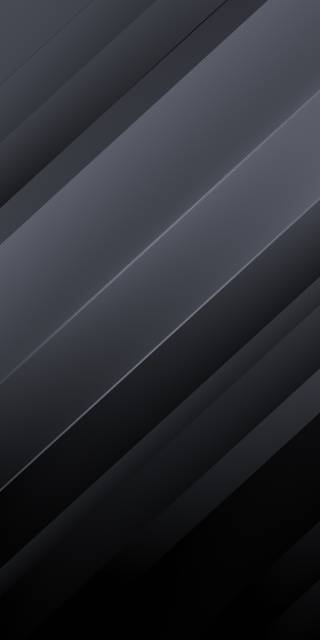
Give the GLSL for this background, as a Shadertoy shader.

```glsl
const int BANDS = 13;

// Where each diagonal band starts, measured down the left side in canvas widths
const float edges[14] = float[14](
    0.0, 0.268, 0.448, 0.651, 0.766, 1.203, 1.537,
    1.778, 1.867, 2.065, 2.203, 2.542, 2.724, 2.914);

// Brightness along the upper rim of each band: left side, right side
const vec2 upperLight[BANDS] = vec2[BANDS](
    vec2(0.30, 0.30), vec2(0.28, 0.25), vec2(0.25, 0.26), vec2(0.25, 0.17),
    vec2(0.38, 0.37), vec2(0.20, 0.38), vec2(0.02, 0.28), vec2(0.09, 0.22),
    vec2(0.00, 0.21), vec2(-0.10, 0.23), vec2(-0.06, 0.05), vec2(-0.25, 0.07),
    vec2(-0.28, 0.06));

// Brightness along the lower rim of each band: left side, right side
const vec2 lowerLight[BANDS] = vec2[BANDS](
    vec2(0.27, 0.25), vec2(0.21, 0.20), vec2(0.10, 0.25), vec2(0.24, 0.19),
    vec2(0.20, 0.25), vec2(0.05, 0.34), vec2(0.01, 0.10), vec2(0.02, 0.15),
    vec2(0.00, 0.09), vec2(-0.12, 0.17), vec2(0.00, 0.01), vec2(-0.10, 0.01),
    vec2(0.00, 0.00));

// Soft-edged strip lying just above a band edge
float strip(float depth, float edge, float width, float blur) {
    return smoothstep(edge - width - blur, edge - width + blur, depth)
         * (1.0 - smoothstep(edge - blur, edge + blur, depth));
}

// Light that falls off above a band edge
float glowAbove(float depth, float edge, float reach) {
    return exp(-max(edge - depth, 0.0) / reach) * step(depth, edge);
}

void mainImage(out vec4 fragColor, in vec2 fragCoord) {
    vec2 uv = fragCoord / iResolution.x;
    float top = iResolution.y / iResolution.x;
    float depth = top - uv.y + 0.914 * uv.x;
    float blur = 1.0 / iResolution.x;

    // Overlapping bands, each shaded across and along
    float light = 0.30;
    for (int i = 0; i < BANDS; i++) {
        float across = clamp((depth - edges[i]) / (edges[i + 1] - edges[i]), 0.0, 1.0);
        vec2 ends = mix(upperLight[i], lowerLight[i], across);
        float shade = max(mix(ends.x, ends.y, uv.x), 0.0);
        light = mix(light, shade, smoothstep(-blur, blur, depth - edges[i]));
    }

    // Thin shadows under the upper sheets
    light -= 0.04 * strip(depth, edges[1], 0.004, blur);
    light -= 0.12 * strip(depth, edges[3], 0.005, blur) * smoothstep(0.3, 0.65, uv.x);

    // Glows beside the two bright rims
    float sheen = smoothstep(-0.3, 0.5, uv.x);
    light += 0.10 * sheen * glowAbove(depth, edges[5], 0.05);
    light += 0.04 * sheen * glowAbove(depth, edges[6], 0.06);
    float below = max(depth - edges[5], 0.0);
    light += 0.06 * exp(-below / 0.12) * step(edges[5], depth)
           * sin(3.1416 * clamp(uv.x, 0.0, 1.0));

    // Bright rims
    float rimLight = mix(0.16, 0.48, sheen) - 0.05 * smoothstep(0.6, 1.0, uv.x);
    light = mix(light, rimLight, 0.9 * strip(depth, edges[5], 0.010, blur));
    light = mix(light, rimLight, 0.9 * strip(depth, edges[6], 0.008, blur));

    // Fine woven mesh
    vec2 weave = sin(uv * 6.2832 * 96.0);
    light *= 1.0 + 0.06 * weave.x * weave.y;

    vec3 steel = vec3(0.94, 0.98, 1.10);
    fragColor = vec4(steel * max(light, 0.0) + vec3(0.003, 0.003, 0.004), 1.0);
}
```
